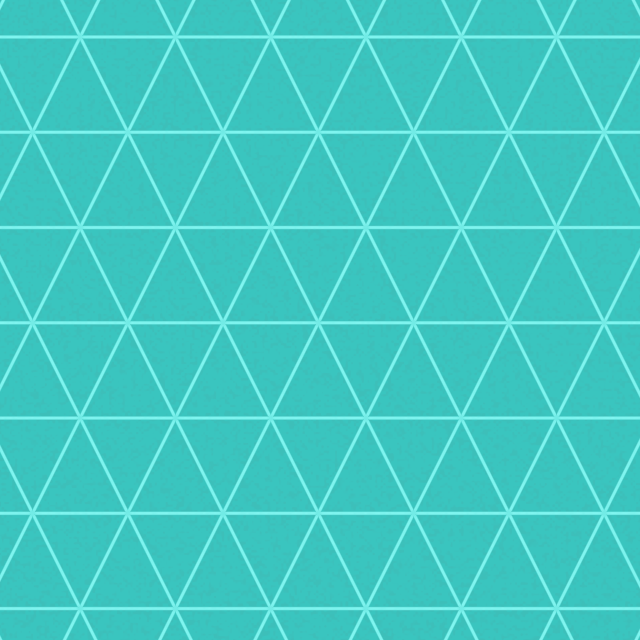
Reproduce this pattern procedurally as a Shadertoy shader.

```glsl
// Turquoise lattice of triangles ruled in pale, soft lines.
// Three families of parallel lines (level and two slopes) come from distances
// to whole numbers; sine-hash value noise adds a faint grain, most near lines.

const float PERIOD = 0.14885;             // triangle base and row height
const vec2 ORIGIN = vec2(0.1253, 0.0491); // one lattice vertex
const float LINE_CORE = 0.0010;           // half width at full strength
const float LINE_EDGE = 0.0038;           // half width where the line ends
const float GRAIN_SIZE = 0.0042;

const vec3 TURQUOISE = vec3(0.228, 0.772, 0.750);
const vec3 SHADE = vec3(0.238, 0.748, 0.727);
const vec3 PALE = vec3(0.500, 0.960, 0.940);

float hash(vec2 p) {
    return fract(sin(dot(p, vec2(127.1, 311.7))) * 43758.5453);
}

float valueNoise(vec2 p) {
    vec2 cell = floor(p);
    vec2 f = fract(p);
    f = f * f * (3.0 - 2.0 * f);
    float low = mix(hash(cell), hash(cell + vec2(1.0, 0.0)), f.x);
    float high = mix(hash(cell + vec2(0.0, 1.0)), hash(cell + 1.0), f.x);
    return mix(low, high, f.y);
}

// Distance from x to the nearest whole number
float toWhole(float x) {
    return abs(fract(x + 0.5) - 0.5);
}

// Distances to the level, rising and falling lines, in canvas units
vec3 latticeDistances(vec2 uv, vec2 origin, float period) {
    vec2 p = (uv - origin) / period;
    float slopeScale = 1.0 / sqrt(1.25);
    return period * vec3(toWhole(p.y),
                         toWhole(p.x - 0.5 * p.y) * slopeScale,
                         toWhole(p.x + 0.5 * p.y) * slopeScale);
}

float softLine(float d, float core, float edge, float pixel) {
    return 1.0 - smoothstep(core, max(edge, core + pixel), d);
}

void mainImage(out vec4 fragColor, in vec2 fragCoord) {
    vec2 uv = fragCoord / iResolution.y;
    float pixel = 1.0 / iResolution.y;

    vec3 d = latticeDistances(uv, ORIGIN, PERIOD);
    float nearest = min(d.x, min(d.y, d.z));
    float farthest = max(d.x, max(d.y, d.z));

    // Grainy ground, with a slightly darker fringe beside the lines
    float grain = valueNoise(uv / GRAIN_SIZE);
    float fringe = 1.0 - smoothstep(LINE_EDGE, 4.0 * LINE_EDGE, nearest);
    float shade = smoothstep(0.45, 0.95, grain + 0.15 * fringe);
    vec3 color = mix(TURQUOISE, SHADE, shade);

    // Lines, a little dimmer where they cross
    float line = softLine(nearest, LINE_CORE, LINE_EDGE, pixel);
    float node = 1.0 - smoothstep(0.002, 0.007, farthest);
    float strength = line * (1.0 - 0.18 * node) * (0.94 + 0.08 * grain);
    color = mix(color, PALE, strength);

    fragColor = vec4(color, 1.0);
}
```
